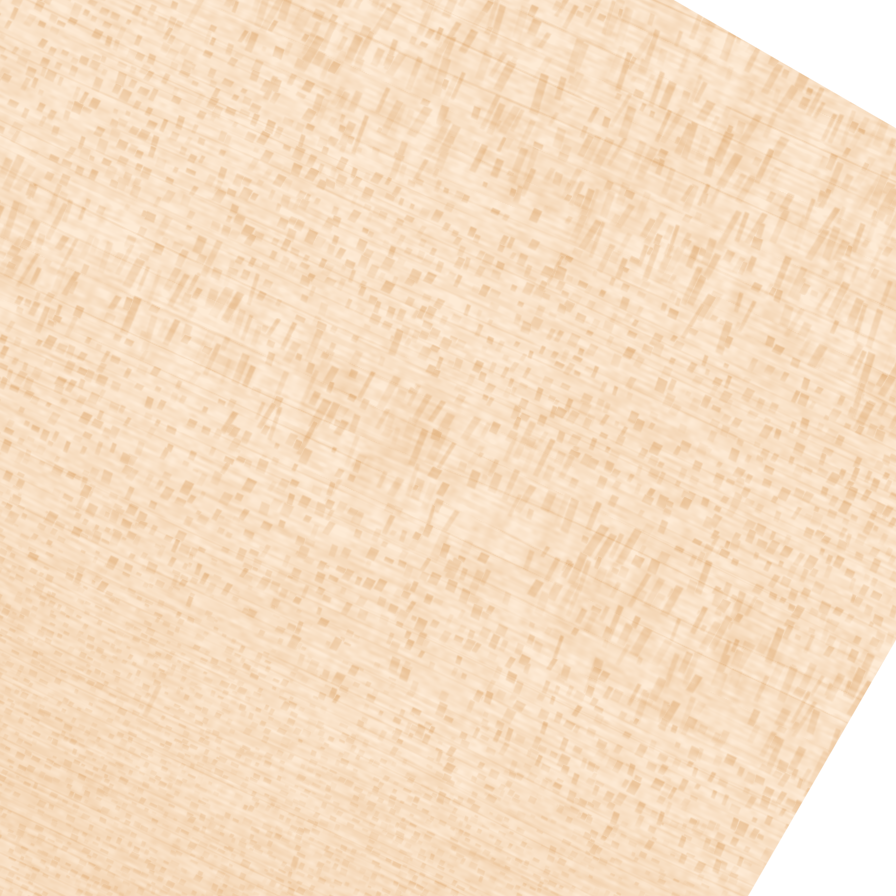
Reproduce this texture procedurally as a Shadertoy shader.

```glsl
// Pale quarter-sawn timber board with its corner cut off against white.
// Ray flecks are scattered in jittered cells whose size changes by growth band;
// ray lines, fibres and panels of cross stripes are added to one tone value.

#define GRAIN_ANGLE 0.436   // slope of the fibres, radians
#define BAND_TILT 0.105     // growth bands turn this much further
#define FLECK_DEPTH 0.74    // darkness of the flecks
#define FLECK_FILL 0.74     // share of cells holding a fleck
#define RAY_DEPTH 0.42      // darkness of the ray lines
#define RAY_SPACING 0.034   // gap between the main ray lines
#define FIBRE_DEPTH 0.36    // contrast of the fine fibres
#define STRIPE_DEPTH 0.58   // contrast of the cross stripes
#define LIGHT_WOOD vec3(0.987, 0.902, 0.808)
#define DARK_WOOD vec3(0.918, 0.755, 0.580)
#define BACKDROP vec3(1.0)

vec4 hash4(vec2 p) {
    vec4 q = fract(p.xyxy * vec4(0.1031, 0.1030, 0.0973, 0.1099));
    q += dot(q, q.wzxy + 33.33);
    return fract((q.xxyz + q.yzzw) * q.zywx);
}

float noise(vec2 p) {
    vec2 i = floor(p), f = fract(p);
    f = f * f * (3.0 - 2.0 * f);
    float low = mix(hash4(i).x, hash4(i + vec2(1, 0)).x, f.x);
    float high = mix(hash4(i + vec2(0, 1)).x, hash4(i + vec2(1, 1)).x, f.x);
    return mix(low, high, f.y);
}

// Position across the growth bands, with uneven borders
float bandPosition(vec2 p) {
    return p.x * sin(BAND_TILT) + p.y * cos(BAND_TILT) + 0.07 * (noise(p * 6.0 + 40.0) - 0.5);
}

// Shares of long, short and fine flecks at a place
vec3 bandShares(vec2 p) {
    float w = bandPosition(p);
    float inner = smoothstep(0.53, 0.60, w) * (1.0 - smoothstep(0.68, 0.76, w));
    float longShare = inner + smoothstep(0.90, 1.00, w);
    float fineShare = 1.0 - smoothstep(0.30, 0.50, w);
    float shortShare = (1.0 - fineShare) * (1.0 - 0.8 * longShare);
    return vec3(longShare, shortShare, fineShare);
}

// Soft-edged boxes in jittered cells; kind picks which band they live in
float flecks(vec2 p, vec2 cell, vec3 kind, float soft) {
    float cover = 0.0;
    float seed = dot(kind, vec3(17.0, 53.0, 91.0));
    float row0 = floor(p.y / cell.y);
    for (int j = -1; j <= 1; j++) {
        float row = row0 + float(j);
        float shift = hash4(vec2(row, seed)).x * 7.0;
        float column0 = floor(p.x / cell.x + shift);
        for (int i = -1; i <= 1; i++) {
            vec2 id = vec2(column0 + float(i), row);
            vec4 place = hash4(id + seed);
            vec4 form = hash4(id + seed + 211.0);
            vec2 centre = (id + 0.5 + (place.xy - 0.5) * 0.7 - vec2(shift, 0.0)) * cell;
            float present = step(place.z, FLECK_FILL * dot(kind, bandShares(centre)));
            vec2 halfSize = cell * mix(vec2(0.16, 0.16), vec2(0.42, 0.48), form.xy);
            vec2 q = p - centre;
            q.x -= q.y * (form.z - 0.5) * 0.3;
            vec2 edge = 1.0 - smoothstep(-soft, soft, abs(q) - halfSize);
            float fade = 0.75 + 0.25 * q.y / halfSize.y;
            cover = max(cover, present * edge.x * edge.y * fade * mix(0.30, 1.15, place.w));
        }
    }
    return cover;
}

// Row coordinate of the ray lines: a line runs at every whole number
float rayRow(vec2 p, float spacing) {
    return p.y / spacing + 0.6 * noise(vec2(p.x * 2.0, p.y * 25.0));
}

// Thin broken lines along the grain
float rayLines(vec2 p, float spacing, float width) {
    float y = rayRow(p, spacing);
    float row = floor(y + 0.5);
    vec4 h = hash4(vec2(row, floor(spacing * 900.0)));
    float d = abs(y - row) * spacing;
    float dash = smoothstep(0.15, 0.55, noise(vec2(p.x * 8.0 + h.y * 50.0, row)));
    return (1.0 - smoothstep(0.0, width, d)) * dash * mix(0.45, 1.0, h.z);
}

void mainImage(out vec4 fragColor, in vec2 fragCoord) {
    vec2 canvas = fragCoord / iResolution.y;
    float c = cos(GRAIN_ANGLE), s = sin(GRAIN_ANGLE);
    vec2 p = vec2(c * canvas.x - s * canvas.y, s * canvas.x + c * canvas.y);
    p.y += 0.012 * (noise(p * 3.0) - 0.5);
    vec3 shares = bandShares(p);

    // Base tone: deeper towards the fine-grained side
    float tone = mix(0.27, 0.08, smoothstep(0.10, 0.60, bandPosition(p)));
    tone += 0.12 * (noise(p * vec2(5.0, 9.0)) - 0.5);

    // Fibres along the grain, with a fine mottle
    tone += FIBRE_DEPTH * (noise(p * vec2(34.0, 290.0)) - 0.5);
    tone += 0.75 * FIBRE_DEPTH * (noise(p * vec2(130.0, 210.0) + 9.0) - 0.5);

    // Cross stripes, broken into panels by the ray lines
    float panel = floor(rayRow(p, RAY_SPACING));
    float stripe = 0.5 * noise(vec2(p.x * 120.0, p.y * 12.0 + panel * 0.6));
    stripe += 0.5 * noise(vec2(p.x * 45.0, p.y * 6.0 + panel * 0.5) + 70.0);
    tone += STRIPE_DEPTH * (stripe - 0.44) * (0.15 + 0.85 * shares.x);

    // Flecks of three sizes
    float marks = 0.9 * flecks(p, vec2(0.0125, 0.048), vec3(1, 0, 0), 0.0016);
    marks = max(marks, flecks(p, vec2(0.0138, 0.0160), vec3(0, 1, 0), 0.0014));
    marks = max(marks, 0.62 * flecks(p, vec2(0.0120, 0.0080), vec3(0, 0, 1), 0.0012));
    tone += FLECK_DEPTH * marks;

    // Ray lines: wide apart among long flecks, close elsewhere
    tone += RAY_DEPTH * rayLines(p, RAY_SPACING, 0.0024) * (0.4 + 0.6 * shares.x);
    tone += RAY_DEPTH * 0.6 * rayLines(p, 0.015, 0.0020) * (1.0 - 0.8 * shares.x);

    // Straight board edges
    float outside = max(dot(canvas, vec2(0.500, 0.866)) - 1.242,
                        dot(canvas, vec2(0.866, -0.500)) - 0.723);
    float blur = 0.8 / iResolution.y;
    vec3 wood = mix(LIGHT_WOOD, DARK_WOOD, clamp(tone, -0.12, 1.15));
    fragColor = vec4(mix(wood, BACKDROP, smoothstep(-blur, blur, outside)), 1.0);
}
```
